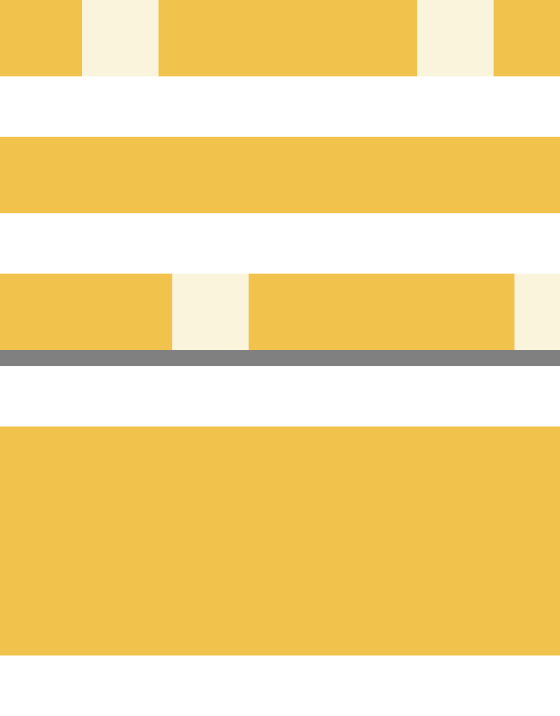
Top: the whole. Bottom: its middle third, enlarged.
Give the GLSL for this pattern, as a Shadertoy shader.

```glsl
// Three wide golden bands on white, with cream squares along the outer bands.
// Bands repeat about the canvas centre; every other one carries squares,
// whose offset and spacing shift slightly from row to row.

// Pixel coverage of a shape from its signed distance (negative inside).
float coverage(float dist, float pixel) {
    return clamp(0.5 - dist / pixel, 0.0, 1.0);
}

// Signed distance along one axis to a bar repeated at the given pitch.
float repeatedBar(float x, float centre, float pitch, float halfWidth) {
    float cell = fract((x - centre) / pitch + 0.5) - 0.5;
    return abs(cell) * pitch - halfWidth;
}

void mainImage(out vec4 fragColor, in vec2 fragCoord) {
    float pixel = 1.0 / iResolution.y;
    vec2 pos = fragCoord * pixel;
    float bandPitch = 0.39094;
    float halfBand = 0.10906;

    // Row index: -1 at the bottom, 0 in the middle, 1 at the top
    float row = floor((pos.y - 0.5) / bandPitch + 0.5);
    float band = coverage(repeatedBar(pos.y, 0.5, bandPitch, halfBand), pixel);

    // Squares on odd rows only
    float squareCentre = 0.4724 - 0.1287 * row;
    float squarePitch = 0.9677 - 0.0104 * row;
    float square = coverage(repeatedBar(pos.x, squareCentre, squarePitch, 0.1093), pixel);
    square *= mod(row, 2.0);

    // Colour the band, then lay it over the white ground
    vec3 gold = vec3(0.945, 0.761, 0.298);
    vec3 cream = vec3(0.98, 0.957, 0.863);
    vec3 colour = mix(vec3(1.0), mix(gold, cream, square), band);
    fragColor = vec4(colour, 1.0);
}
```
